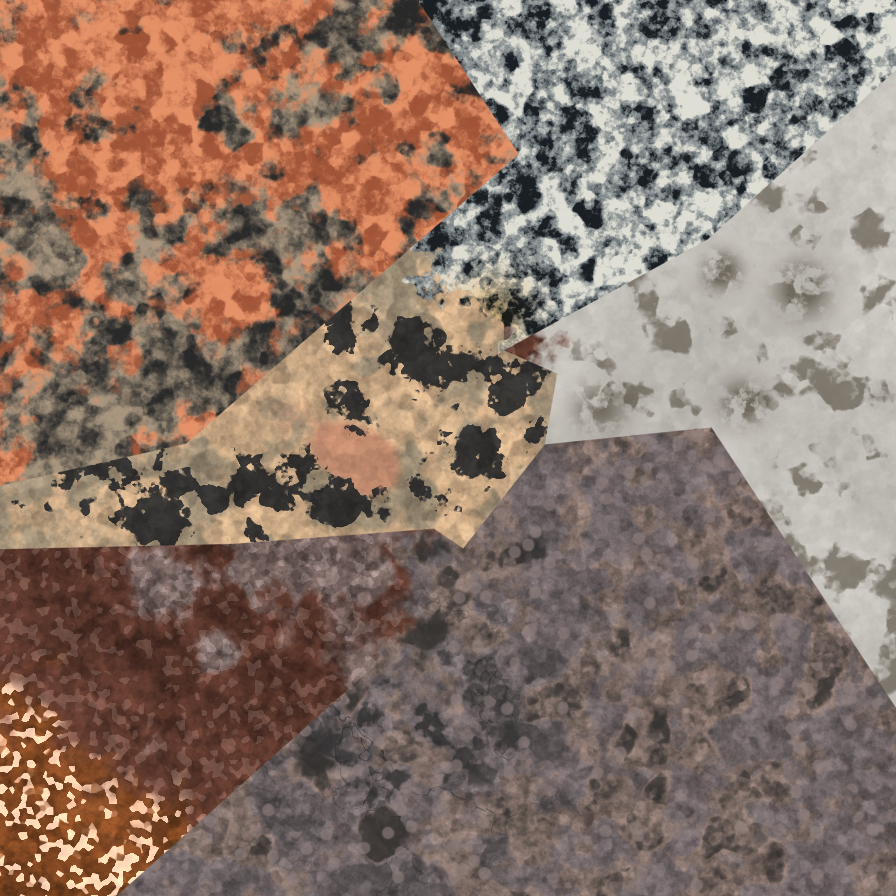
Give the GLSL for this texture, as a Shadertoy shader.

```glsl
// Patchwork of six cut stone slabs: granites, marble, rusty rock and basalt.

vec2 pos; // canvas position

float hash(vec2 p) {
  return fract(sin(dot(p, vec2(127.1, 311.7))) * 43758.5);
}

// Cellular noise: blended cell value, distance to the nearest seed.
vec2 cells(vec2 p) {
  vec2 g = floor(p), sum = vec2(0);
  float nearest = 9.;
  for (int i = 0; i < 9; i++) {
    vec2 id = g + vec2(i % 3 - 1, i / 3 - 1);
    vec2 d = id + vec2(hash(id + 19.), hash(id + 57.)) - p;
    float q = dot(d, d);
    sum += exp(-10. * q) * vec2(hash(id), 1);
    nearest = min(nearest, q);
  }
  return vec2(sum.x / sum.y, sqrt(nearest));
}

float layers(float scale) {
  vec2 p = pos * scale;
  float total = 0., amp = .5;
  for (int i = 0; i < 4; i++) {
    total += amp * cells(p).x;
    p = mat2(.8, .6, -.6, .8) * p * 2.03 + 7.3;
    amp *= .55;
  }
  return total;
}

// Signed distance to the line a-b, positive on its left.
float side(vec2 a, vec2 b) {
  vec2 d = normalize(b - a);
  return dot(pos - a, vec2(-d.y, d.x));
}

// Region left of both lines of a corner that turns left.
float corner(vec2 a, vec2 b, vec2 c) {
  return min(side(a, b), side(b, c));
}

float cover(float d) {
  float px = .8 / iResolution.y;
  return smoothstep(-px, px, d);
}

float blob(float x, float y, float r) {
  vec2 d = (pos - vec2(x, y)) / r;
  return exp(-dot(d, d));
}

vec3 redGranite() {
  float fine = layers(55.), mid = layers(32.);
  float warm = blob(.21, .93, .11) + blob(.21, .77, .08) + blob(.49, .87, .06)
    + blob(.4, .76, .055) + blob(.03, .61, .06) + blob(.08, .88, .06);
  float cool = blob(.37, .96, .08) + blob(.35, .84, .07) + blob(.18, .59, .09)
    + blob(.06, .5, .08) + blob(.02, .78, .045) + blob(.27, .75, .06);
  float orange = smoothstep(.36, .62, layers(13.) + .7 * (mid - .5) + .18 * (warm - cool));
  vec3 grey = mix(vec3(.16), vec3(.66, .59, .5), smoothstep(.27, .72, .5 * (fine + mid)));
  vec3 feldspar = mix(vec3(.66, .34, .22), vec3(.92, .57, .4), smoothstep(.28, .7, fine));
  return mix(grey, feldspar, orange * .92);
}

vec3 darkGranite() {
  float v = .65 * layers(48.) + .35 * layers(95.) + .12 * (layers(8.) - .5);
  vec3 c = mix(vec3(.1, .12, .14), vec3(.5, .53, .54), smoothstep(.32, .49, v));
  c = mix(c, vec3(.87, .87, .83), smoothstep(.46, .66, v));
  return mix(c, c * vec3(1.05, .88, .65), blob(.55, .65, .04));
}

vec3 marble() {
  float fine = layers(70.);
  float stain = blob(.805, .697, .022) + blob(.895, .677, .03) + blob(.83, .55, .025)
    + .8 * blob(.67, .545, .03);
  stain = stain * smoothstep(.25, .7, fine) + .65 * smoothstep(.61, .77, layers(22.));
  vec3 c = vec3(.76, .745, .72) + .12 * (layers(9.) - .5) + .1 * (fine - .5);
  return mix(c, vec3(.36, .33, .28), clamp(stain, 0., .8));
}

vec3 rustyRock() {
  float n = layers(18.), fine = layers(75.);
  float slope = pos.y + .8 * pos.x - .24 + .25 * (n - .5);
  float ochre = smoothstep(.08, -.08, slope);
  vec3 c = mix(vec3(.34, .205, .165), vec3(.52, .29, .14), ochre) * (.4 + .7 * fine + .5 * n);
  float dust = blob(.18, .35, .055) + blob(.28, .38, .05) + blob(.39, .36, .06)
    + blob(.25, .28, .03) + blob(.39, .27, .045);
  dust = smoothstep(.4, .85, dust + 1.4 * (n - .5));
  c = mix(c, vec3(.47, .41, .4) * (.5 + fine), .85 * dust);
  // Wet glints gather on the ochre corner.
  float glint = smoothstep(.64, .76, cells(pos * 130.).x + .12 * (n - .5));
  return c + glint * (.1 + .5 * ochre);
}

vec3 basalt() {
  float n = layers(24.);
  vec3 c = mix(vec3(.43, .39, .395), vec3(.5, .43, .4), smoothstep(.45, .65, n));
  c *= .5 + .7 * layers(85.) + .3 * layers(40.);
  // Pits and cracks, densest at the lower left.
  float rough = blob(.45, .18, .18);
  float pit = blob(.6, .39, .022) + blob(.485, .385, .017) + blob(.36, .17, .032)
    + blob(.48, .29, .022) + blob(.57, .18, .027) + blob(.43, .07, .03);
  pit = smoothstep(.3, .9, pit + 2.2 * (n - .5)) + rough * smoothstep(.44, .3, n);
  pit += .7 * rough * smoothstep(.016, 0., abs(layers(10.) - .5));
  c = mix(c, vec3(.15), .75 * min(pit, 1.));
  vec2 pebble = cells(pos * 38.);
  return mix(c, vec3(.56, .5, .49), .6 * smoothstep(.32, .2, pebble.y) * smoothstep(.65, .75, pebble.x));
}

vec3 beigeGranite() {
  // Black mica clusters: centre and radius.
  vec3 mica[14] = vec3[](vec3(.39, .63, .014), vec3(.465, .6, .019), vec3(.515, .58, .016),
    vec3(.564, .57, .02), vec3(.54, .5, .019), vec3(.59, .525, .018), vec3(.39, .545, .017),
    vec3(.335, .47, .023), vec3(.375, .435, .025), vec3(.18, .43, .032), vec3(.27, .445, .026),
    vec3(.08, .463, .016), vec3(.495, .45, .015), vec3(.15, .477, .016));
  float n = layers(20.), fine = layers(65.), field = -1.;
  for (int i = 0; i < 14; i++) field = max(field, mica[i].z - length(pos - mica[i].xy));
  vec3 c = mix(vec3(.6, .54, .45), vec3(.79, .66, .52), smoothstep(.35, .6, n)) * (.72 + .54 * fine);
  float pink = blob(.38, .5, .033) + blob(.42, .475, .035) + .5 * blob(.32, .54, .035);
  pink = smoothstep(.3, .7, pink + .4 * (n - .5));
  c = mix(c, vec3(.75, .54, .43) * (.85 + .3 * fine), pink);
  float black = smoothstep(-.002, .007, field + .13 * (layers(36.) - .5));
  return mix(c, vec3(.12) + .1 * fine, black * .94);
}

void mainImage(out vec4 fragColor, in vec2 fragCoord) {
  pos = fragCoord / iResolution.xy;
  float wobble = .1 * (layers(30.) - .5);
  // Corners shared by the slabs.
  vec2 hub = vec2(.5625, .609), tip = vec2(.622, .583), heel = vec2(.608, .504);
  vec2 spur = vec2(.517, .388), notch = vec2(.484, .41), bend = vec2(.39, .232);
  // Slab outlines, from the lowest to the uppermost.
  float white = -corner(vec2(1, .21), vec2(.794, .523), heel);
  float rust = cover(side(vec2(.13, 0), bend)) * smoothstep(-.02, .02, side(bend, notch) + wobble);
  float beige = max(corner(vec2(0, .387), vec2(.26, .393), notch), side(notch, spur));
  beige = min(beige, corner(spur, heel, tip));
  beige = min(beige, max(side(tip, hub), hub.x - pos.x));
  float dark = cover(corner(hub, vec2(.79, .733), vec2(1, .922)));
  dark *= smoothstep(-.006, .006, side(vec2(.449, .711), hub) + wobble);
  vec2 redTip = vec2(.579, .828);
  float red = min(corner(vec2(0, .458), vec2(.208, .505), redTip), side(redTip, vec2(.466, 1)));

  vec3 color = mix(basalt(), marble(), cover(white));
  color = mix(color, rustyRock(), rust);
  color = mix(color, beigeGranite(), cover(beige));
  color = mix(color, darkGranite(), dark);
  color = mix(color, redGranite(), cover(red));
  fragColor = vec4(clamp(color, 0., 1.), 1);
}
```
